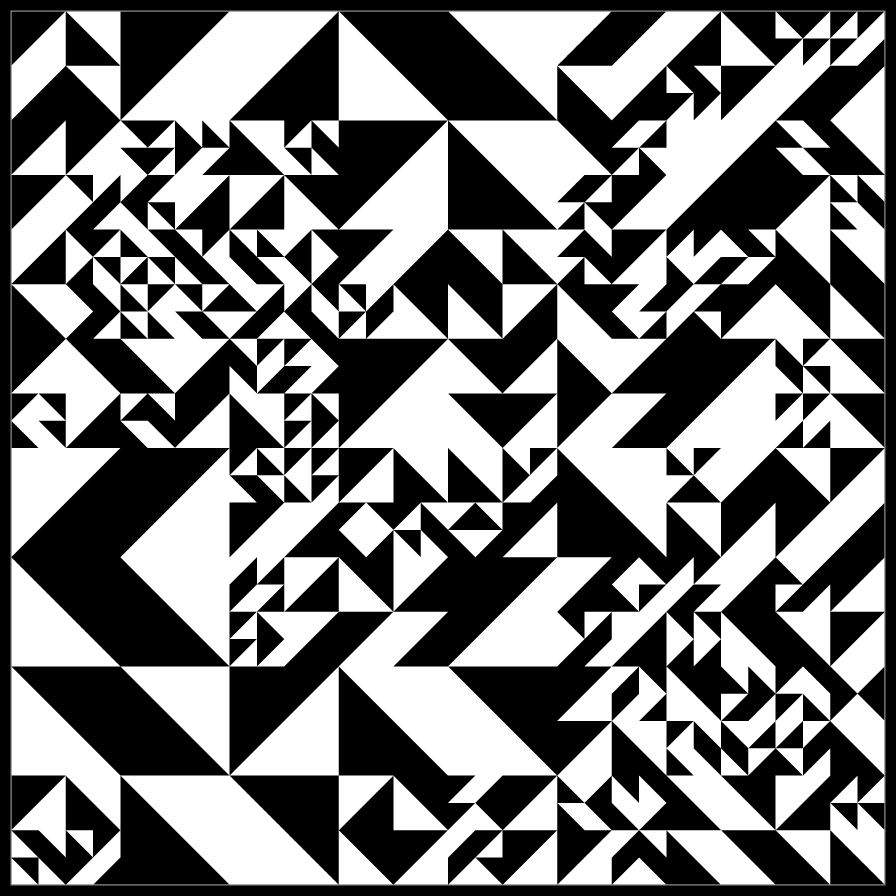
Reproduce this pattern procedurally as a WebGL 2 fragment shader.

```glsl
#version 300 es
precision highp float;

// A framed square of black and white triangle tiles at three sizes.
// An 8 x 8 grid is split at random like a quadtree; each final tile is
// halved along a diagonal, and every pixel averages a grid of samples.

uniform vec2 u_resolution;
out vec4 fragColor;

const float MARGIN = 0.0125;
const int SAMPLES = 4;

// Integer hash of a tile and its level, giving 32 random bits.
uint hashBits(uvec2 tile, uint level) {
    uint h = tile.x * 73856093u ^ tile.y * 19349663u ^ (level + 7u) * 83492791u;
    h = (h ^ (h >> 16)) * 2146121005u;
    h = (h ^ (h >> 15)) * 2221713035u;
    return h ^ (h >> 16);
}

// Quadtree of half-filled tiles; p spans the unit square.
float trianglePattern(vec2 p) {
    float tilesAcross = 8.0;
    uint bits = 0u;
    for (uint level = 0u; level < 3u; level++) {
        bits = hashBits(uvec2(p * tilesAcross), level);
        float chance = float(bits >> 8) / 16777216.0;
        float splitShare = level == 0u ? 0.65 : level == 1u ? 0.31 : 0.0;
        if (chance >= splitShare) break;
        tilesAcross *= 2.0;
    }
    // Two low bits choose which corner of the tile is white.
    vec2 corner = vec2(bits & 1u, (bits >> 1) & 1u) * 2.0 - 1.0;
    vec2 local = fract(p * tilesAcross) - 0.5;
    return step(0.0, dot(local, corner));
}

// Pattern, thin grey outline and black surround at one canvas point.
float shade(vec2 uv) {
    vec2 fromCentre = abs(uv - 0.5);
    float edge = max(fromCentre.x, fromCentre.y) - (0.5 - MARGIN);
    if (edge > 0.0007) return 0.0;
    if (edge > -0.0007) return 0.55;
    return trianglePattern((uv - MARGIN) / (1.0 - 2.0 * MARGIN));
}

void main() {
    // The shorter side sets the unit, with the square kept centred.
    float side = min(u_resolution.x, u_resolution.y);
    vec2 pixel = gl_FragCoord.xy - 0.5 * u_resolution;

    float light = 0.0;
    for (int y = 0; y < SAMPLES; y++) {
        for (int x = 0; x < SAMPLES; x++) {
            vec2 offset = (vec2(x, y) + 0.5) / float(SAMPLES) - 0.5;
            light += shade((pixel + offset) / side + 0.5);
        }
    }
    fragColor = vec4(vec3(light / float(SAMPLES * SAMPLES)), 1.0);
}
```
